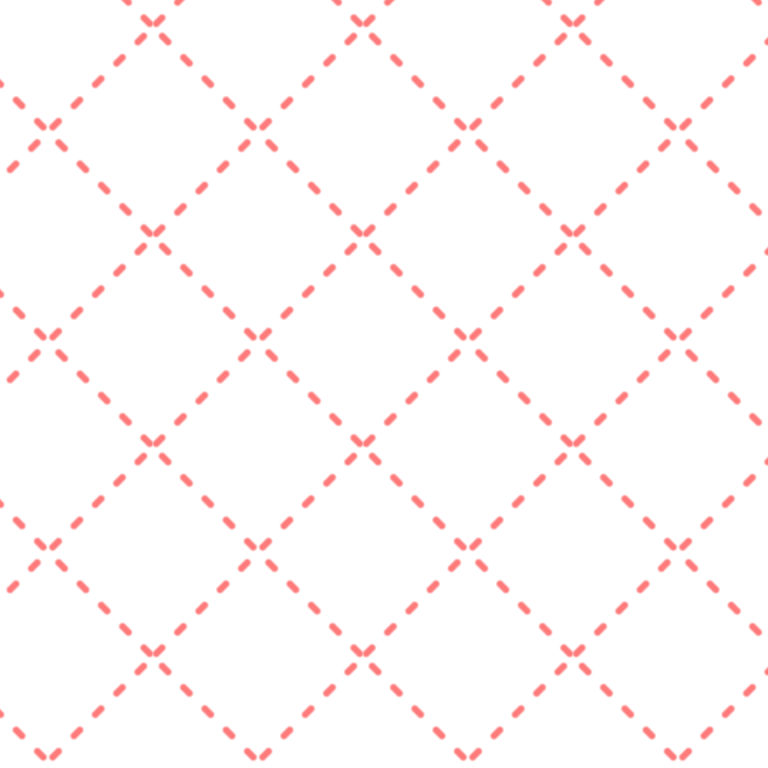
A Shadertoy shader for this pattern:

```glsl
// Diamond lattice of coral dashed zigzag lines on white.

const float TILE = 0.2734375;               // repeat size, in canvas heights
const vec2 APEX = vec2(0.1992, 0.9650);     // one zigzag corner on the canvas
const int DASHES = 10;                      // dashes per zigzag period
const float FIRST_DASH = 0.058;             // lengths below are in tiles
const float DASH_STEP = 0.1014;
const float DASH_HALF_LENGTH = 0.0196;
const float DASH_RADIUS = 0.0157;
const float EDGE_SOFTNESS = 0.0085;
const vec3 PAPER = vec3(1.0);
const vec3 CORAL = vec3(1.0, 0.48, 0.48);

// Signed distance to a round-ended dash centred at the origin.
float dashDistance(vec2 p, vec2 direction, float halfLength, float radius) {
    float along = clamp(dot(p, direction), -halfLength, halfLength);
    return length(p - direction * along) - radius;
}

// Distance to a dashed zigzag and its mirror image; y runs downward.
float latticeDistance(vec2 p, float halfLength, float radius) {
    p.x = abs(p.x - round(p.x));            // mirror about each apex column
    float nearest = 1.0;
    for (int i = 0; i < DASHES; i++) {
        float travel = FIRST_DASH + DASH_STEP * float(i);
        vec2 center = vec2(0.5 - abs(0.5 - travel), travel);
        float slope = travel < 0.5 ? 1.0 : -1.0;
        vec2 offset = p - center;
        offset.y -= round(offset.y);        // wrap down the column
        vec2 direction = normalize(vec2(slope, 1.0));
        nearest = min(nearest, dashDistance(offset, direction, halfLength, radius));
    }
    return nearest;
}

void mainImage(out vec4 fragColor, in vec2 fragCoord) {
    vec2 canvas = fragCoord / iResolution.y;
    vec2 p = (canvas - APEX) * vec2(1.0, -1.0) / TILE;

    // Soft ink edge, never thinner than one pixel
    float pixel = 1.0 / (iResolution.y * TILE);
    float softness = max(EDGE_SOFTNESS, pixel);
    float d = latticeDistance(p, DASH_HALF_LENGTH, DASH_RADIUS);
    float ink = 1.0 - smoothstep(-softness, softness, d);

    fragColor = vec4(mix(PAPER, CORAL, ink), 1.0);
}
```
